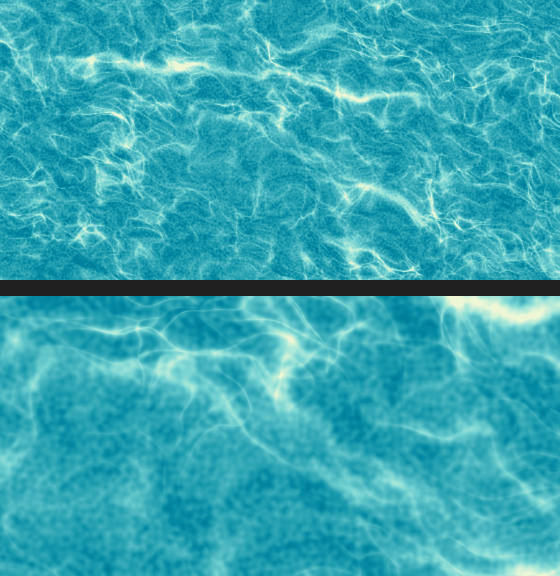
Top: the whole. Bottom: its middle third, enlarged.
This texture is drawn by a WebGL 1 fragment shader. Its source:

```glsl
precision highp float;
// Sunlit pool water: a mottled turquoise floor crossed by caustic light.
// Warped cell borders and noise zero lines form the filaments, two long
// swells carry the brightest light, and one tone is mapped to a colour ramp.
uniform vec2 u_resolution;

vec2 hash2(vec2 p) {
  vec3 q = fract(p.xyx * vec3(0.1031, 0.1030, 0.0973));
  q += dot(q, q.yzx + 33.33);
  return fract((q.xx + q.yz) * q.zy);
}

float slope(vec2 cell, vec2 f, vec2 corner) {
  return dot(hash2(cell + corner) * 2.0 - 1.0, f - corner);
}

// Gradient noise centred on zero
float noise(vec2 p) {
  p += 40.0;
  vec2 i = floor(p), f = fract(p);
  vec2 u = f * f * f * (f * (f * 6.0 - 15.0) + 10.0);
  float low = mix(slope(i, f, vec2(0.0)), slope(i, f, vec2(1.0, 0.0)), u.x);
  float high = mix(slope(i, f, vec2(0.0, 1.0)), slope(i, f, vec2(1.0)), u.x);
  return 1.25 * mix(low, high, u.y);
}

vec2 warp(vec2 p, float scale) {
  return vec2(noise(p * scale + 3.7), noise(p * scale + 19.3)) / scale;
}

// Rounded bright line where d crosses zero
float glow(float d, float sharpness) {
  return exp(-sharpness * (sqrt(d * d + 0.0001) - 0.01));
}

// Net of light along the borders of scattered cells
float web(vec2 p, float sharpness) {
  p += 60.0;
  vec2 cell = floor(p), f = fract(p);
  float nearest = 8.0, second = 8.0;
  for (int y = -1; y <= 1; y++) {
    for (int x = -1; x <= 1; x++) {
      vec2 offset = vec2(float(x), float(y));
      float d = length(offset + hash2(cell + offset) - f);
      second = min(second, max(nearest, d));
      nearest = min(nearest, d);
    }
  }
  return glow(second - nearest, sharpness);
}

// Water colour by tone, from deep teal to cream
vec3 waterColor(float t) {
  vec3 c = mix(vec3(0.0, 0.49, 0.60), vec3(0.02, 0.54, 0.64), smoothstep(-0.08, 0.02, t));
  c = mix(c, vec3(0.11, 0.61, 0.68), clamp((t - 0.02) / 0.09, 0.0, 1.0));
  c = mix(c, vec3(0.22, 0.67, 0.72), clamp((t - 0.11) / 0.11, 0.0, 1.0));
  c = mix(c, vec3(0.33, 0.74, 0.77), clamp((t - 0.22) / 0.11, 0.0, 1.0));
  c = mix(c, vec3(0.45, 0.82, 0.82), clamp((t - 0.33) / 0.12, 0.0, 1.0));
  c = mix(c, vec3(0.64, 0.90, 0.85), clamp((t - 0.45) / 0.19, 0.0, 1.0));
  return mix(c, vec3(0.93, 0.97, 0.84), clamp((t - 0.64) / 0.3, 0.0, 1.0));
}

void main() {
  vec2 p = gl_FragCoord.xy / u_resolution.y;

  // Flat ripples leaning down to the right, and steeper diagonal streaks
  vec2 bent = p + 0.3 * warp(p, 3.3) + 0.3 * warp(p, 9.0);
  vec2 q = vec2(bent.x * 0.9 - bent.y * 0.1, bent.y * 1.35 + bent.x * 0.4);
  vec2 fine = q + 0.4 * warp(q, 21.0);
  vec2 streak = vec2(bent.x * 0.5 - bent.y * 0.6, bent.x * 0.95 + bent.y * 0.85);
  streak += 0.35 * warp(q, 15.0);

  // Calm, paler middle; livelier water around it
  vec2 away = (p - vec2(1.0, 0.38)) / vec2(0.55, 0.36);
  float calm = exp(-dot(away, away));
  float lively = 0.3 + 0.7 * smoothstep(-0.3, 0.35, noise(q * 4.0 + 7.0));
  lively *= 1.0 - 0.4 * calm;
  float patches = 0.2 + 0.8 * smoothstep(-0.3, 0.35, noise(q * 7.0 + 31.0));

  // Mottled floor and grain
  float tone = 0.055 + 0.04 * calm;
  tone += 0.07 * noise(q * 2.6 + 11.0) + 0.12 * noise(q * 8.0);
  tone += 0.15 * noise(fine * 19.0) + 0.13 * noise(fine * 40.0);
  tone += 0.17 * noise(p * 110.0);

  // Filaments, from coarse to fine
  tone += 0.46 * lively * patches * web(fine * 5.5, 22.0);
  tone += 0.34 * lively * patches * web(fine * 11.0 + 5.0, 14.0);
  tone += 0.32 * patches * glow(noise(streak * 7.0 + 13.0), 25.0);
  tone += 0.28 * lively * glow(noise(fine * 13.0 + 23.0), 17.0);

  // Broad wandering folds of light
  float fold = noise(streak * 2.6 + 4.0);
  tone += lively * (0.36 * glow(fold, 55.0) + 0.05 * glow(fold, 14.0));

  // Long arched swell with a loose strand, and a fainter diagonal one
  float drift = 0.06 * noise(vec2(p.x * 4.0, 2.5)) + 0.035 * noise(p * 13.0 + 2.0);
  float arch = p.y + drift - 0.79 + 0.12 * (p.x - 0.35) * (p.x - 0.35);
  float reach = smoothstep(0.0, 0.35, p.x) * (1.0 - smoothstep(1.25, 1.65, p.x));
  tone += reach * (0.2 + patches * 0.45) * glow(arch, 140.0);
  tone += reach * 0.08 * glow(arch, 35.0);
  tone += reach * 0.28 * patches * glow(arch - 0.01 + 0.12 * noise(p * 5.0), 170.0);
  float diagonal = p.y + drift - 0.66 + 0.68 * (p.x - 0.85);
  float span = smoothstep(0.8, 1.0, p.x) * (1.0 - smoothstep(1.6, 1.9, p.x));
  tone += span * (0.12 + 0.24 * patches) * glow(diagonal, 130.0);

  gl_FragColor = vec4(waterColor(tone), 1.0);
}
```
